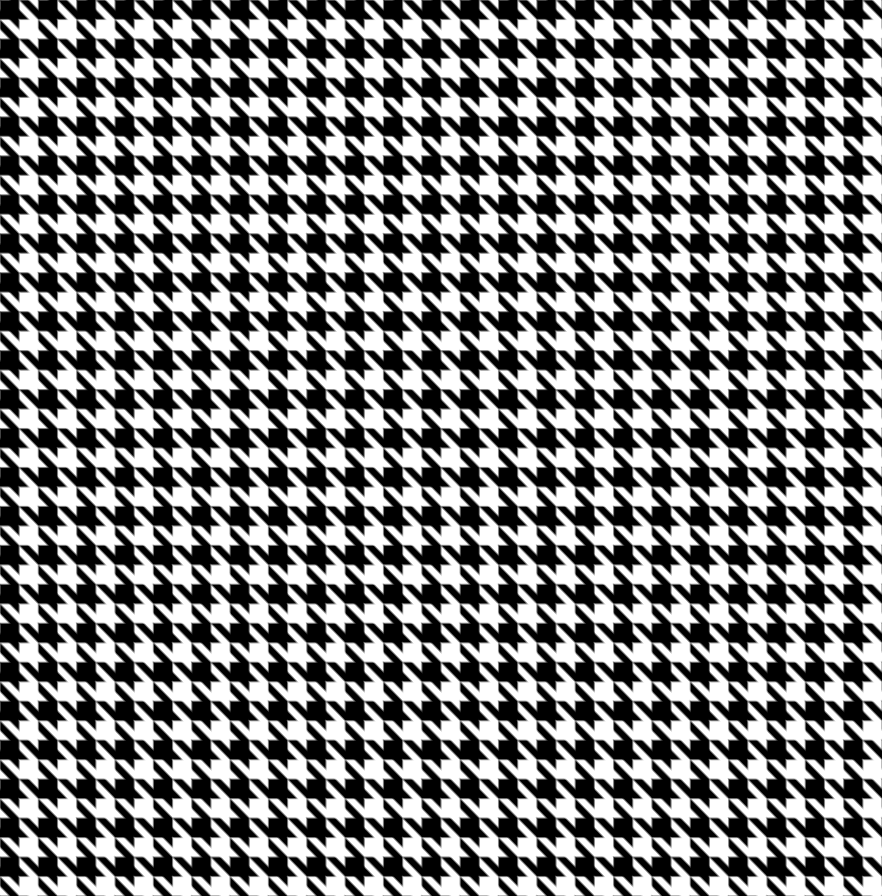
This pattern is drawn by a WebGL 1 fragment shader. Its source:

```glsl
precision highp float;

uniform vec2 u_resolution;

const vec2 REPEATS = vec2(23.0, 23.0);   // checks across and down
const float EDGE_SOFTNESS = 0.055;       // edge width, in repeats
const float TWILL_STRIPES = 2.0;         // diagonal stripes per repeat
const vec3 DARK = vec3(0.0);
const vec3 LIGHT = vec3(1.0);

// Signed distance to bands filling the first half of each unit, positive inside.
float halfBand(float x) {
  return 0.25 - abs(fract(x + 0.25) - 0.5);
}

// Linear edge coverage, from 0 outside to 1 inside.
float coverage(float d, float width) {
  return clamp(d / width + 0.5, 0.0, 1.0);
}

// Dark share of a houndstooth weave; p counts repeats right and down.
float houndstooth(vec2 p, float width) {
  float warp = coverage(halfBand(p.x), width);
  float weft = coverage(halfBand(p.y), width);

  // Divide by the gradient length of the diagonal to get a true distance.
  float diagonal = halfBand(TWILL_STRIPES * (p.x - p.y));
  float weftOnTop = coverage(diagonal / (TWILL_STRIPES * sqrt(2.0)), width);

  // The twill decides which of the two threads is seen.
  return mix(warp, weft, weftOnTop);
}

void main() {
  vec2 uv = gl_FragCoord.xy / u_resolution;
  vec2 p = vec2(uv.x, 1.0 - uv.y) * REPEATS;

  // Never sharper than one pixel.
  vec2 pixel = REPEATS / u_resolution;
  float width = max(EDGE_SOFTNESS, max(pixel.x, pixel.y));

  gl_FragColor = vec4(mix(LIGHT, DARK, houndstooth(p, width)), 1.0);
}
```
